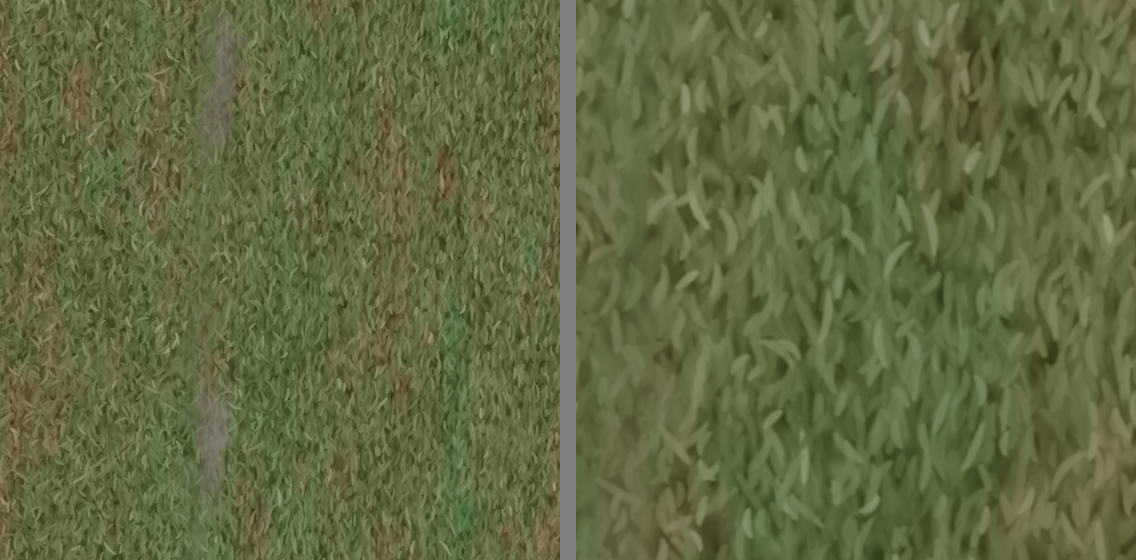
Left: the whole. Right: its middle third, enlarged.
Give the GLSL for this texture, as a WebGL 1 fragment shader.

```glsl
precision highp float;
// Worn lawn seen from above: layers of short, bent, mostly upright blades are
// painted from dark to light over a mottled ground, then tinted by broad
// patches of dry and lush growth and broken by a faint strip of bare soil.
uniform vec2 u_resolution;

#define BLADE_CELLS 38.0   // blade cells across the canvas
#define BLADE_LAYERS 8
#define BLADE_WIDTH 0.0027 // half width
#define SOFTNESS 0.0016    // edge blur
#define CONTRAST 1.0
#define STRIP_X 0.37       // foot of the bare strip
#define STRIP_WIDTH 0.036
#define DARK_GRASS vec3(0.190, 0.212, 0.065)
#define MID_GRASS vec3(0.362, 0.398, 0.228)
#define LIGHT_GRASS vec3(0.530, 0.560, 0.405)
#define SOIL vec3(0.440, 0.420, 0.370)

vec3 hash3(vec2 p) {
  vec3 q = fract(p.xyx * vec3(0.1031, 0.1030, 0.0973));
  q += dot(q, q.yxz + 33.33);
  return fract((q.xxy + q.yzz) * q.zyx);
}

float noise(vec2 p) {
  vec2 cell = floor(p), f = fract(p);
  f = f * f * (3.0 - 2.0 * f);
  float low = mix(hash3(cell).x, hash3(cell + vec2(1.0, 0.0)).x, f.x);
  float high = mix(hash3(cell + vec2(0.0, 1.0)).x, hash3(cell + 1.0).x, f.x);
  return mix(low, high, f.y);
}

float cloud(vec2 p) {
  return 0.55 * noise(p) + 0.30 * noise(p * 2.1 + 17.3) + 0.15 * noise(p * 4.3 + 41.7);
}

// Coverage of a tapered, bent blade centred at the origin.
float blade(vec2 p, float angle, float halfLength, float bend) {
  float c = cos(angle), s = sin(angle);
  p = vec2(c * p.x + s * p.y, c * p.y - s * p.x);
  float along = p.y / halfLength;
  float across = abs(p.x - bend * halfLength * (along * along - 0.3));
  float width = BLADE_WIDTH * (1.0 - 0.75 * along * along);
  float blur = max(SOFTNESS, 0.7 / u_resolution.y);
  float body = 1.0 - smoothstep(width - blur, width + blur, across);
  return body * (1.0 - smoothstep(0.7, 1.0, abs(along)));
}

// Shade of the grass, 0 dark to 1 light.
float grassShade(vec2 uv) {
  vec2 warp = vec2(noise(uv * 45.0), noise(uv * 45.0 + 9.7)) * 0.012;
  float shade = 0.08 + 0.72 * noise((uv + warp) * vec2(150.0, 75.0));
  float spread = mix(1.5, 0.75, smoothstep(0.35, 0.8, uv.x + 0.3 * noise(uv * 5.0)));

  for (int layer = 0; layer < BLADE_LAYERS; layer++) {
    float depth = float(layer) / float(BLADE_LAYERS - 1);
    vec2 shift = hash3(vec2(float(layer) * 7.0, 3.0)).xy;
    vec2 grid = uv * BLADE_CELLS + shift;
    vec2 home = floor(grid);
    for (int j = -1; j <= 1; j++) {
      for (int i = -1; i <= 1; i++) {
        vec2 cell = home + vec2(float(i), float(j));
        vec2 key = cell + float(layer) * 61.0 + 5.0;
        vec3 place = hash3(key);
        vec3 form = hash3(key + 313.0);
        vec2 offset = (grid - cell - place.xy) / BLADE_CELLS;
        float angle = (form.x + form.y - 1.0) * spread - 0.08;
        float size = mix(0.009, 0.020, place.z * place.z);
        float cover = blade(offset, angle, size, (form.z - 0.5) * 0.7);
        float pale = step(0.94, fract(form.z * 17.0)) * 0.28;
        float tone = mix(0.16, 0.58, depth) + 0.40 * fract(form.y * 13.0) + pale;
        shade = mix(shade, tone, cover * 0.82);
      }
    }
  }
  return shade;
}

vec3 grassColor(float shade) {
  vec3 lower = mix(DARK_GRASS, MID_GRASS, clamp(shade * 2.0, 0.0, 1.0));
  return mix(lower, LIGHT_GRASS, clamp(shade * 2.0 - 1.0, 0.0, 1.3));
}

void main() {
  vec2 uv = gl_FragCoord.xy / u_resolution.y;

  // Fine clumps and upright streaks vary the light.
  float shade = grassShade(uv);
  shade += 0.16 * (noise(uv * vec2(190.0, 14.0)) - 0.5);
  shade += 0.22 * (cloud(uv * vec2(24.0, 14.0) + 3.0) - 0.5);
  shade = 0.53 + (shade - 0.53) * CONTRAST;
  vec3 color = grassColor(shade);

  // Dry brown and cool green patches, drawn out from top to bottom.
  float dry = smoothstep(0.50, 0.80, cloud(uv * vec2(13.0, 6.0) + 50.0));
  float edgeWear = (1.0 - smoothstep(0.0, 0.06, uv.x)) * noise(uv * vec2(8.0, 12.0));
  float lush = smoothstep(0.48, 0.80, cloud(uv * vec2(11.0, 4.0) + 80.0));
  lush *= 0.5 + 0.5 * smoothstep(0.6, 0.9, uv.x);
  color += vec3(0.055, -0.018, 0.012) * min(dry + edgeWear, 1.0);
  color += vec3(-0.050, 0.025, 0.012) * lush;

  // Bare strip: strongest in two stretches, with a hazy green left flank.
  float center = STRIP_X + 0.035 * uv.y + 0.035 * (cloud(vec2(uv.y * 9.0, 2.0)) - 0.5);
  float side = uv.x - center + 0.026 * (noise(uv * 42.0) - 0.5);
  float strip = 1.0 - smoothstep(0.35, 1.1, abs(side) / STRIP_WIDTH);
  float stretch = 0.5 + 0.5 * cos(6.28318 * (uv.y - 0.2) / 0.65);
  float bare = strip * smoothstep(0.55, 1.0, stretch + 0.5 * (cloud(uv * 20.0) - 0.5));
  float flank = 1.0 - smoothstep(0.2, 1.0, abs(side + 0.025) / STRIP_WIDTH);
  color = mix(color, vec3(0.38, 0.435, 0.28), 0.40 * flank);
  vec3 soil = SOIL + 0.22 * (cloud(uv * vec2(26.0, 20.0)) - 0.5) + 0.10 * (shade - 0.5);
  color = mix(color, soil, 0.85 * bare);

  gl_FragColor = vec4(clamp(color, 0.0, 1.0), 1.0);
}
```
